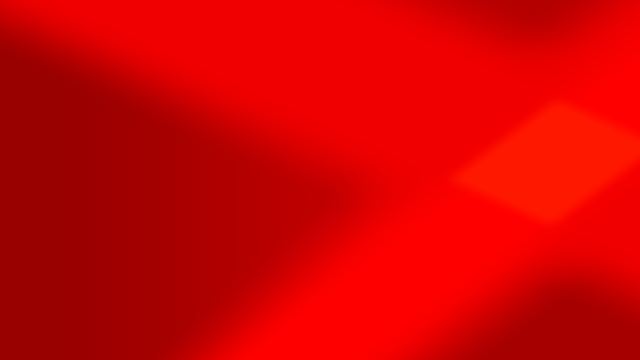
This background is drawn by a WebGL 1 fragment shader. Its source:

```glsl
precision highp float;

uniform vec2 u_resolution;

const vec2 CANVAS = vec2(1.7778, 1.0);

// Axes across the falling and rising beams
const vec2 FALL_NORMAL = vec2(0.41, 0.912);
const vec2 RISE_NORMAL = vec2(-0.6, 0.8);
const vec2 WEDGE_NORMAL = vec2(-0.68, 0.73);

// Beam limits along those axes
const float WEDGE_TOP = 0.87;
const float WEDGE_SIDE = -0.375;
const float TOP_SHADE_FALL = 1.39;
const float TOP_SHADE_RISE = -0.221;
const float LOW_SHADE_FALL = 0.888;
const float LOW_SHADE_RISE = -0.722;
const vec2 BEAM_RISE = vec2(-0.63, -0.36);
const vec2 GLOW_RISE = vec2(-0.62, -0.35);
const vec2 GLOW_FALL = vec2(0.969, 1.294);

const float SHADE_SOFT = 0.105;
const float BEAM_SOFT = 0.08;
const float GLOW_SOFT = 0.025;

const vec3 RED = vec3(0.94, 0.0, 0.0);
const vec3 BRIGHT_RED = vec3(1.0, 0.0, 0.0);
const vec3 ORANGE_RED = vec3(1.0, 0.095, 0.0);
const vec3 DEEP_RED = vec3(0.60, 0.0, 0.0);
const vec3 WEDGE_TIP_RED = vec3(0.75, 0.0, 0.0);
const vec3 TOP_SHADE_RED = vec3(0.71, 0.0, 0.0);
const vec3 LOW_SHADE_RED = vec3(0.65, 0.0, 0.0);

// Soft step that is one where the signed distance is positive
float rise(float d, float soft) {
    return smoothstep(-soft, soft, d);
}

// Soft strip between two limits
float strip(float v, vec2 limits, float soft) {
    return rise(v - limits.x, soft) * rise(limits.y - v, soft);
}

// Soft corner where two half planes overlap
float corner(float d1, float d2) {
    return rise(d1, SHADE_SOFT) * rise(d2, SHADE_SOFT);
}

void main() {
    vec2 p = gl_FragCoord.xy / u_resolution * CANVAS;
    float fall = dot(p, FALL_NORMAL);
    float ascent = dot(p, RISE_NORMAL);
    float wedgeSide = dot(p, WEDGE_NORMAL);

    // Bright rising beam and its glowing crossing
    vec3 color = mix(RED, BRIGHT_RED, strip(ascent, BEAM_RISE, BEAM_SOFT));
    float glow = strip(ascent, GLOW_RISE, GLOW_SOFT) * strip(fall, GLOW_FALL, GLOW_SOFT);
    color = mix(color, ORANGE_RED, glow);

    // Dark wedge on the left, lighter toward its tip
    vec3 wedgeColor = mix(DEEP_RED, WEDGE_TIP_RED, smoothstep(0.1, 1.0, p.x));
    color = mix(color, wedgeColor, corner(WEDGE_TOP - fall, wedgeSide - WEDGE_SIDE));

    // Shaded corners above and below the crossing
    float topShade = corner(fall - TOP_SHADE_FALL, ascent - TOP_SHADE_RISE);
    float lowShade = corner(LOW_SHADE_FALL - fall, LOW_SHADE_RISE - ascent);
    color = mix(color, TOP_SHADE_RED, topShade);
    color = mix(color, LOW_SHADE_RED, lowShade);

    gl_FragColor = vec4(color, 1.0);
}
```
